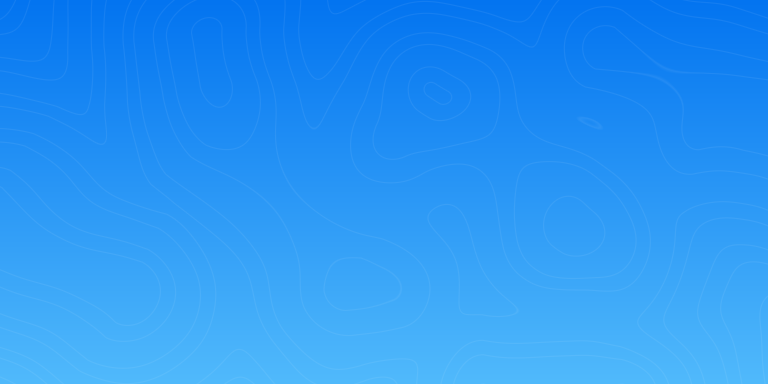
A Shadertoy shader for this background:

```glsl
#define SKY_TOP vec3(0.01, 0.453, 0.94)
#define SKY_BOTTOM vec3(0.315, 0.727, 0.985)
#define LINE_OPACITY 0.065
#define LINE_WIDTH 0.003
#define CONTOUR_PERIOD 0.092
#define PAIR_GAP 0.034
#define FIRST_CONTOUR 0.025
#define BLEND 0.032
#define SADDLE_SAG 0.4
#define WARP_AMOUNT 0.055
#define WARP_SCALE 4.5

// Ridge lines of the terrain: start xy, end xy, in canvas heights
const int RIDGE_COUNT = 12;
const vec4 RIDGES[RIDGE_COUNT] = vec4[RIDGE_COUNT](
    vec4(1.14, 0.76, 1.17, 0.74), vec4(1.13, 0.72, 1.03, 0.63),
    vec4(1.20, 0.71, 1.44, 0.46), vec4(1.47, 0.43, 1.50, 0.41),
    vec4(1.46, 0.38, 1.58, 0.37), vec4(0.55, 0.91, 0.565, 0.76),
    vec4(0.58, 0.68, 0.92, 0.30), vec4(0.90, 0.22, 1.02, 0.25),
    vec4(-0.02, 0.43, 0.34, 0.23), vec4(1.58, 0.88, 1.97, 0.71),
    vec4(1.82, 0.65, 2.06, 0.62), vec4(1.27, -0.04, 1.62, -0.04));
// Depth of each rounded crest below the summits
const float CRESTS[RIDGE_COUNT] = float[RIDGE_COUNT](
    0.02, 0.11, 0.12, 0.03, 0.10, 0.04, 0.12, 0.12, 0.07, 0.10, 0.11, 0.05);

float hash(vec2 cell) {
    vec3 q = fract(vec3(cell.xyx) * 0.1031);
    q += dot(q, q.yzx + 33.33);
    return fract((q.x + q.y) * q.z);
}

// Quintic value noise keeps the warped contours smooth
float noise(vec2 p) {
    vec2 cell = floor(p), f = fract(p);
    f = f * f * f * (f * (f * 6.0 - 15.0) + 10.0);
    return mix(mix(hash(cell), hash(cell + vec2(1, 0)), f.x),
               mix(hash(cell + vec2(0, 1)), hash(cell + vec2(1, 1)), f.x), f.y);
}

// Depth beside a ridge with a rounded crest, sagging between its ends
float ridgeDepth(vec2 p, vec2 a, vec2 b, float crest) {
    vec2 along = b - a;
    float t = clamp(dot(p - a, along) / dot(along, along), 0.0, 1.0);
    float sag = SADDLE_SAG * dot(along, along) * t * (1.0 - t);
    return length(vec2(length(p - a - along * t), crest)) + sag;
}

// Smooth union of all ridges: depth below the summits
float terrainDepth(vec2 p) {
    vec2 q = p * WARP_SCALE;
    p += WARP_AMOUNT * (vec2(noise(q), noise(q + 17.3)) - 0.5);
    float sum = 0.0;
    for (int i = 0; i < RIDGE_COUNT; i++)
        sum += exp(-ridgeDepth(p, RIDGES[i].xy, RIDGES[i].zw, CRESTS[i]) / BLEND);
    return -BLEND * log(max(sum, 1e-20));
}

// Depth difference to the nearest level of a repeating set
float levelDistance(float depth, float offset) {
    float phase = (depth - offset) / CONTOUR_PERIOD;
    return abs(phase - round(phase)) * CONTOUR_PERIOD;
}

void mainImage(out vec4 fragColor, in vec2 fragCoord) {
    vec2 p = fragCoord / iResolution.y;
    float pixel = 1.0 / iResolution.y;
    vec3 color = mix(SKY_BOTTOM, SKY_TOP, p.y);

    // Paired contour lines of even width
    float depth = terrainDepth(p);
    float slope = max(length(vec2(dFdx(depth), dFdy(depth))) / pixel, 0.35);
    float dist = min(levelDistance(depth, FIRST_CONTOUR),
                     levelDistance(depth, FIRST_CONTOUR + PAIR_GAP)) / slope;
    float coverage = clamp((0.5 * LINE_WIDTH - dist) / pixel + 0.5, 0.0, 1.0);

    color = mix(color, vec3(1.0), LINE_OPACITY * coverage);
    fragColor = vec4(color, 1.0);
}
```
